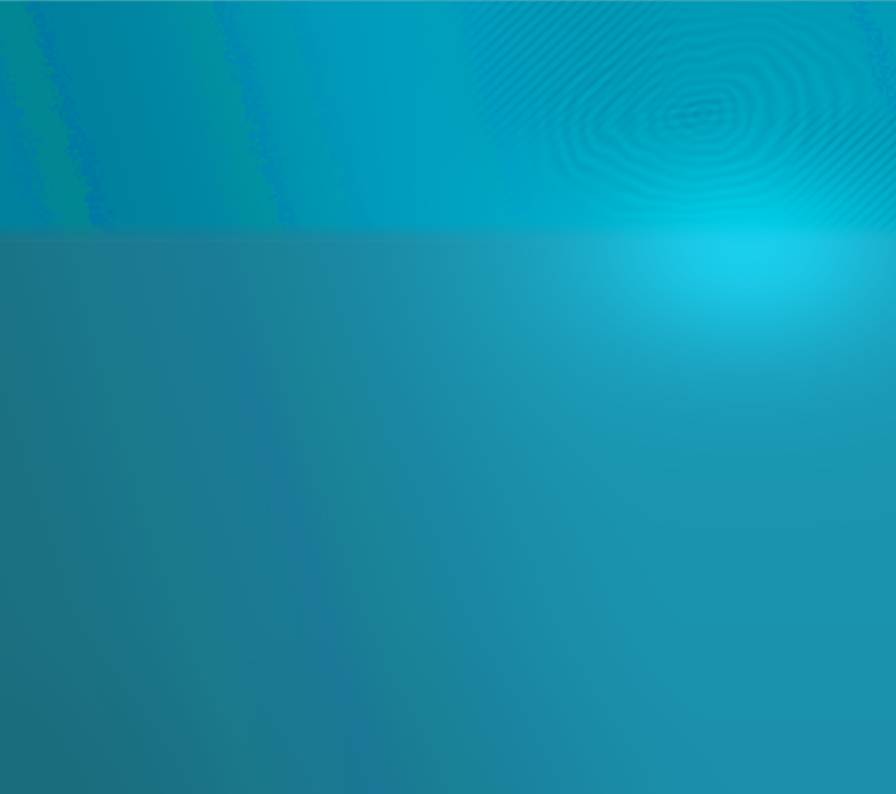
Reproduce this background procedurally as a WebGL 1 fragment shader.

```glsl
precision highp float;
// Teal sea-like backdrop: a streaked upper band, a hazy lower field and a cyan glow on the seam.

#define SEAM 0.709
#define SEAM_SOFT 0.016
#define SLANT 0.275
#define GLOW_CENTER vec2(0.835, 0.69)
#define RIPPLE_CENTER vec2(0.785, 0.857)
#define HATCH_PITCH 0.0112
#define HATCH_DEPTH 0.085
#define GRAIN_SCALE 210.0
#define GRAIN_SPREAD 0.024
#define STRIP_EDGES vec4(0.03, 0.237, 0.318, 0.505)
#define STRIP_STRENGTHS vec4(1.0, 0.75, 0.32, 0.3)

uniform vec2 u_resolution;

float hash(vec2 p) {
  vec3 q = fract(vec3(p.xyx) * 0.1031);
  q += dot(q, q.yzx + 33.33);
  return fract((q.x + q.y) * q.z);
}

float noise(vec2 p) {
  vec2 i = floor(p), f = fract(p);
  f = f * f * (3.0 - 2.0 * f);
  return mix(mix(hash(i), hash(i + vec2(1.0, 0.0)), f.x),
             mix(hash(i + vec2(0.0, 1.0)), hash(i + 1.0), f.x), f.y);
}

// Soft bump of a given width around zero
float bump(float x, float width) {
  x /= width;
  return exp(-x * x);
}

float ellipse(vec2 d, vec2 radius) {
  d /= radius;
  return dot(d, d);
}

vec3 upperBand(vec2 p, float x, float lane) {
  vec3 color = mix(vec3(0.0, 0.51, 0.62), vec3(0.0, 0.615, 0.745), smoothstep(0.05, 0.46, lane));
  color = mix(color, vec3(0.0, 0.60, 0.71), smoothstep(0.48, 0.68, lane));

  // Slanted green strips with grainy blue edges
  vec2 cell = p * GRAIN_SCALE;
  float ragged = lane + GRAIN_SPREAD * (noise(cell) - 0.5) + 0.01 * (noise(cell * 0.2) - 0.5);
  for (int i = 0; i < 4; i++) {
    float offset = ragged - STRIP_EDGES[i];
    float strip = smoothstep(-0.075, -0.02, offset) * (1.0 - smoothstep(-0.002, 0.004, offset));
    color += STRIP_STRENGTHS[i] * (strip * vec3(0.0, 0.02, -0.045)
           + bump(offset - 0.008, 0.009) * vec3(0.0, -0.035, 0.025));
  }
  color += bump(ragged + 0.028, 0.01) * vec3(0.0, -0.025, 0.03);
  color += bump(ragged - 0.96, 0.008) * vec3(0.0, -0.045, 0.01);

  // Thin diagonal hatching in two patches
  float hatch = 0.5 + 0.5 * cos(6.2832 * (p.x * 0.68 - p.y * 0.73) / HATCH_PITCH);
  float leftPatch = smoothstep(0.5, 0.57, x) * (1.0 - smoothstep(0.68, 0.8, x))
                  * smoothstep(0.79, 0.9, p.y);
  float rightPatch = smoothstep(0.83, 0.93, x) * (1.0 - smoothstep(0.82, 0.89, p.y));
  color -= HATCH_DEPTH * hatch * hatch * (0.6 * leftPatch + rightPatch) * vec3(0.0, 1.0, 0.75);
  return color;
}

// Uneven rings around a small streaked core
float ripples(vec2 d) {
  d.y -= 0.12 * d.x;
  float radius = sqrt(ellipse(d, vec2(0.23, 0.145)));
  float wobble = noise(d * 14.0) + 0.4 * noise(d * 45.0);
  float rings = cos(radius * 56.0 + wobble * 7.0) * (0.4 + noise(d * 24.0 + 7.0));
  float core = exp(-ellipse(d - vec2(-0.01, 0.003), vec2(0.045, 0.024)));
  return 0.015 * rings * (1.0 - smoothstep(0.7, 1.15, radius))
       - core * (0.022 + 0.03 * cos(d.y * 480.0));
}

vec3 lowerField(vec2 uv, float lane) {
  vec3 color = mix(vec3(0.105, 0.435, 0.50), vec3(0.10, 0.485, 0.58), smoothstep(-0.25, 0.15, lane));
  color = mix(color, vec3(0.10, 0.575, 0.685), smoothstep(0.08, 0.56, lane));

  // Broad faint teal and blue streaks, clearer away from the seam
  float clear = 1.0 - 0.5 * smoothstep(0.45, 0.7, uv.y);
  color += clear * bump(lane - 0.005, 0.035) * vec3(0.0, 0.012, -0.005);
  color += clear * bump(lane - 0.145, 0.03) * vec3(0.0, -0.012, 0.012);
  color += clear * bump(lane - 0.225, 0.045) * vec3(0.0, 0.008, -0.012);
  color += clear * bump(lane - 0.33, 0.045) * vec3(0.0, -0.003, 0.008);
  return color - 0.012 * smoothstep(0.25, 0.0, uv.y) * vec3(0.0, 1.0, 1.0);
}

void main() {
  vec2 uv = gl_FragCoord.xy / u_resolution;
  vec2 aspect = vec2(u_resolution.x / u_resolution.y, 1.0);
  float lane = uv.x - SLANT * (1.0 - uv.y);
  float above = smoothstep(SEAM - SEAM_SOFT, SEAM + SEAM_SOFT, uv.y);
  vec3 color = mix(lowerField(uv, lane), upperBand(uv * aspect, uv.x, lane), above);

  // Bright core and wide halo on the seam
  vec2 d = (uv - GLOW_CENTER) * aspect;
  float glow = 0.74 * exp(-ellipse(d, vec2(0.19, mix(0.125, 0.105, above))));
  float halo = 0.26 * exp(-ellipse(d, vec2(0.36, 0.21)));
  vec3 glowColor = mix(vec3(0.10, 0.81, 0.93), vec3(0.0, 0.81, 0.91), above);
  color = mix(color, glowColor, glow + halo);
  color += above * ripples((uv - RIPPLE_CENTER) * aspect) * vec3(0.0, 1.0, 0.8);

  // Faint seam line and pale upper rim
  color += 0.012 * bump(uv.y - SEAM + 0.012, 0.002) * (1.0 - smoothstep(0.3, 0.8, uv.x));
  color = mix(color, vec3(0.35, 0.68, 0.74), 0.7 * smoothstep(0.997, 1.0, uv.y));
  gl_FragColor = vec4(color, 1.0);
}
```
